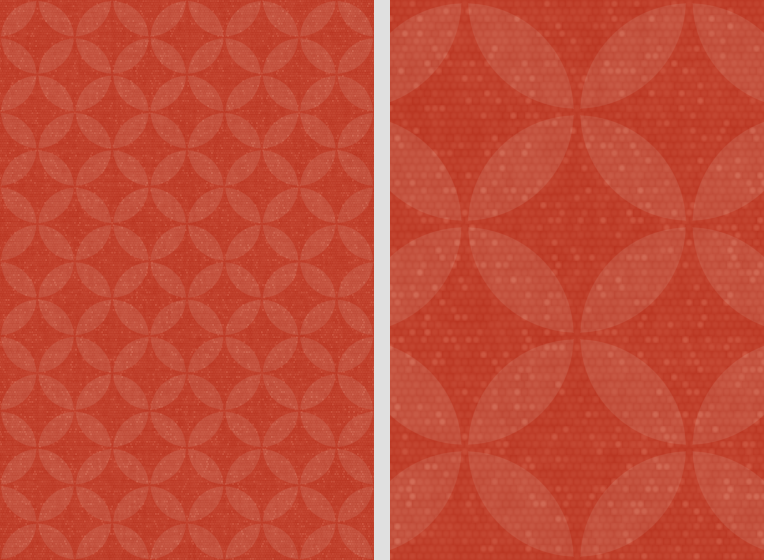
Left: the whole. Right: its middle third, enlarged.
Reproduce this pattern procedurally as a Shadertoy shader.

```glsl
// Tone-on-tone red linen printed with interlocking circles that form four-petal leaves.

float hash(vec2 p) {
    return fract(sin(dot(p, vec2(127.1, 311.7))) * 43758.5453);
}

float noise(vec2 p) {
    vec2 i = floor(p), f = fract(p);
    f = f * f * (3.0 - 2.0 * f);
    return mix(mix(hash(i), hash(i + vec2(1, 0)), f.x),
               mix(hash(i + vec2(0, 1)), hash(i + vec2(1, 1)), f.x), f.y);
}

// Signed distance to the leaf in each unit cell; its direction alternates.
float leafDistance(vec2 p) {
    vec2 cell = floor(p), f = fract(p);
    if (mod(cell.x + cell.y, 2.0) > 0.5) f.x = 1.0 - f.x;
    return max(length(f - vec2(1, 0)), length(f - vec2(0, 1))) - 0.97;
}

// Woven threads: staggered dots, random slubs and sparse pale specks.
float linen(vec2 p) {
    vec2 t = p * 15.0;
    t.x += 0.5 * mod(floor(t.y), 2.0);
    vec2 id = floor(t), f = fract(t) - 0.5;
    float grain = hash(id);
    float dotMask = 1.0 - smoothstep(0.15, 0.6, length(f));
    float slub = noise(p * vec2(2.5, 15.0)) + noise(p * vec2(15.0, 2.5) + 40.0) - 1.0;
    float speck = smoothstep(0.78, 1.0, grain) * dotMask;
    return 0.035 * (dotMask - 0.4) + 0.022 * (grain - 0.5) + 0.022 * slub + 0.06 * speck;
}

void mainImage(out vec4 fragColor, in vec2 fragCoord) {
    // Ten cells across, fifteen down
    vec2 p = fragCoord / iResolution.xy * vec2(10, 15);
    float pixel = 10.0 / iResolution.x;

    // Printed leaves over the ground colour
    float leaf = 1.0 - smoothstep(-0.75 * pixel, 0.75 * pixel, leafDistance(p));
    vec3 color = mix(vec3(0.75, 0.25, 0.17), vec3(0.767, 0.323, 0.246), leaf);

    // Cloth relief, slightly stronger in green and blue
    color += linen(p) * vec3(0.55, 1.0, 0.95);
    color += 0.008 * (noise(p * 0.8) - 0.5);
    fragColor = vec4(color, 1.0);
}
```
